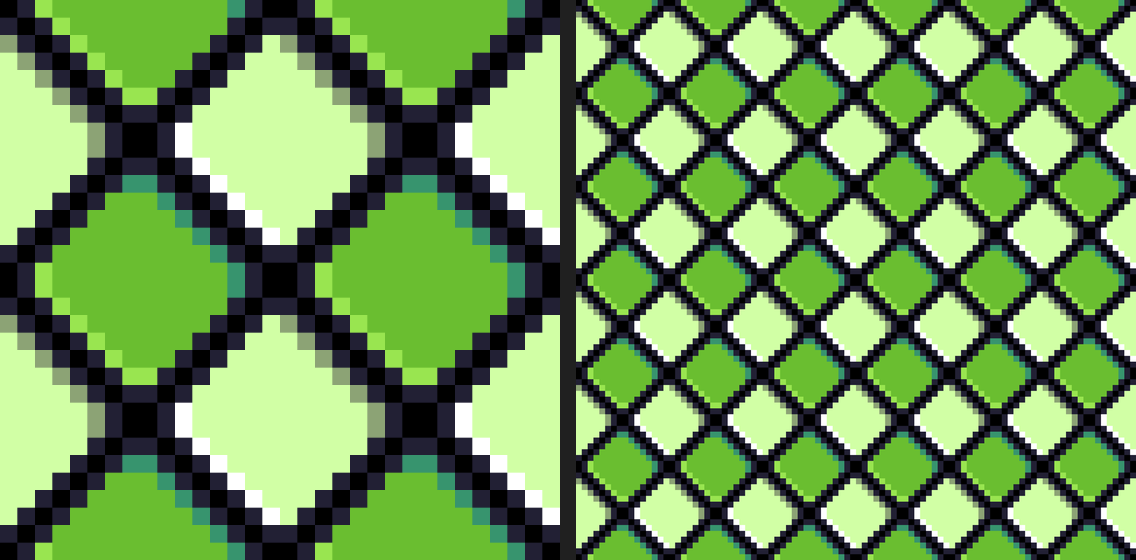
Left, the tile; right, the same tile 3 across and 3 down.
This pattern is drawn by a WebGL 1 fragment shader. Its source:

```glsl
precision highp float;
// Pixel-art lattice of dark diagonal bars over bevelled green and pale diamonds.

uniform vec2 u_resolution;

const float REPEATS = 2.0;      // tiles across and down
const float TILE_CELLS = 16.0;  // square cells along one tile side
const int SAMPLES = 3;          // antialiasing samples per axis

const vec3 BAR_CORE = vec3(0.0);
const vec3 BAR_EDGE = vec3(0.133, 0.125, 0.204);
const vec3 GREEN = vec3(0.416, 0.745, 0.188);
const vec3 GREEN_LIT = vec3(0.60, 0.898, 0.314);
const vec3 GREEN_SHADE = vec3(0.216, 0.58, 0.431);
const vec3 PALE = vec3(0.82, 1.0, 0.647);
const vec3 PALE_LIT = vec3(1.0);
const vec3 PALE_SHADE = vec3(0.55, 0.64, 0.46);

// Signed distance in cells to the nearest repeat of a diagonal.
float wrapSigned(float d, float period) {
  return mod(d + 0.5 * period, period) - 0.5 * period;
}

bool same(float a, float b) {
  return abs(a - b) < 0.5;
}

// Picks the lit rim, shaded rim or body colour of a diamond.
vec3 bevel(bool rim, float side, vec3 body, vec3 lit, vec3 shade) {
  if (!rim) return body;
  return side > 0.0 ? lit : shade;
}

// Colour of one cell; cells count from the top left of the tile.
vec3 cellColor(vec2 cell, float size) {
  float falling = wrapSigned(cell.x - cell.y, size);
  float rising = wrapSigned(cell.x + cell.y - (size - 1.0), size);
  float across = abs(falling);
  float along = abs(rising);

  // Crossing bars: a black core with a navy cell on each side.
  float bar = min(across, along);
  if (bar < 0.5) return BAR_CORE;
  if (bar < 1.5) return BAR_EDGE;

  // Green diamonds sit above and below the tile centre, pale ones beside it.
  vec2 fromCenter = abs(cell - 0.5 * (size - 1.0));
  bool isGreen = fromCenter.y > fromCenter.x;

  // The rim follows the falling bars and closes the blunt diamond corners.
  bool corner = same(across, 3.0) && same(along, 2.0);
  bool closed = isGreen || falling * rising > 0.0;
  bool rim = same(across, 2.0) || (corner && closed);

  if (isGreen) return bevel(rim, falling, GREEN, GREEN_LIT, GREEN_SHADE);
  return bevel(rim, falling, PALE, PALE_LIT, PALE_SHADE);
}

vec3 pattern(vec2 uv, float repeats, float size) {
  vec2 cell = floor(fract(uv * repeats) * size);
  return cellColor(vec2(cell.x, size - 1.0 - cell.y), size);
}

void main() {
  // Average a grid of samples inside the pixel to smooth cell edges.
  vec3 sum = vec3(0.0);
  for (int j = 0; j < SAMPLES; j++) {
    for (int i = 0; i < SAMPLES; i++) {
      vec2 offset = (vec2(float(i), float(j)) + 0.5) / float(SAMPLES) - 0.5;
      vec2 uv = (gl_FragCoord.xy + offset) / u_resolution;
      sum += pattern(uv, REPEATS, TILE_CELLS);
    }
  }
  gl_FragColor = vec4(sum / float(SAMPLES * SAMPLES), 1.0);
}
```
